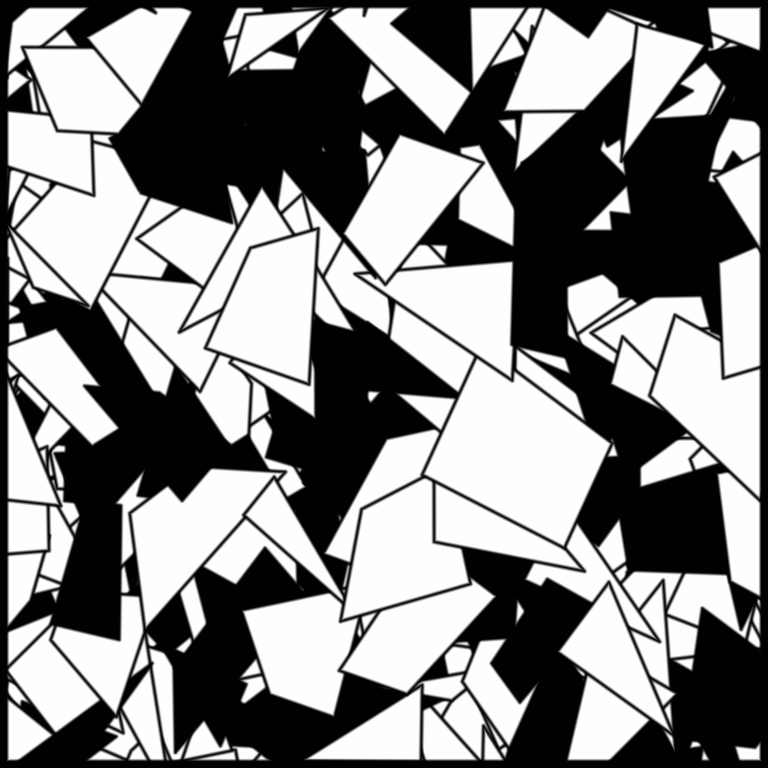
This pattern is drawn by a Shadertoy shader. Its source:

```glsl
// Black and white shards: irregular polygons scattered on several jittered
// grids are painted over one another. Each shard is solid black or white with
// a thin black outline, and a black frame surrounds the canvas.

const float CELLS = 6.7;        // grid cells per canvas height
const float SOFT = 0.0024;      // edge softness
const float HALF_LINE = 0.002;  // half the outline width
const float TAU = 6.2831853;

vec3 hash33(vec3 p) {
    p = fract(p * vec3(0.1031, 0.1030, 0.0973));
    p += dot(p, p.yxz + 33.33);
    return fract((p.xxy + p.yxx) * p.zyx);
}

mat2 rotation(float a) {
    float c = cos(a), s = sin(a);
    return mat2(c, s, -s, c);
}

// Corner i of a shard, in cells: random radius and unevenly spaced angle
vec2 corner(int i, int count, vec3 seed, mat2 shape) {
    vec3 r = hash33(seed + vec3(17.3, 5.7, 3.1) * float(i + 1));
    float angle = TAU * (float(i) + 0.7 * r.x) / float(count);
    return shape * (mix(0.4, 1.1, r.y) * vec2(cos(angle), sin(angle)));
}

// Signed distance from p to the shard outline, negative inside
float shardDistance(vec2 p, int count, vec3 seed, mat2 shape) {
    vec2 a = corner(count - 1, count, seed, shape);
    float nearest = 1e3, side = 1.0;
    for (int i = 0; i < count; i++) {
        vec2 b = corner(i, count, seed, shape);
        vec2 e = a - b, w = p - b;
        vec2 q = w - e * clamp(dot(w, e) / dot(e, e), 0.0, 1.0);
        nearest = min(nearest, dot(q, q));
        bvec3 crossing = bvec3(p.y >= b.y, p.y < a.y, e.x * w.y > e.y * w.x);
        if (all(crossing) || all(not(crossing))) side = -side;
        a = b;
    }
    return side * sqrt(nearest);
}

// Soft coverage of the region where d is negative
float cover(float d, float soft) {
    return 1.0 - smoothstep(-soft, soft, d);
}

// Paint one grid of shards over the given shade
float paintLayer(float shade, vec2 uv, float layer, float soft) {
    vec2 p = uv * CELLS + 50.0 + 9.0 * hash33(vec3(layer, 4.0, 8.0)).xy;
    vec2 home = floor(p);
    for (int y = -1; y <= 1; y++)
    for (int x = -1; x <= 1; x++) {
        vec2 cell = home + vec2(x, y);
        vec3 seed = vec3(cell, 31.0 * layer + 7.0);
        vec3 place = hash33(seed), look = hash33(seed + 211.0);
        vec2 q = p - cell - 0.5 - 0.7 * (place.xy - 0.5);
        if (dot(q, q) > 1.35) continue;

        // Narrow the shard across a mostly upright axis
        float squash = mix(0.4, 1.0, look.x);
        mat2 shape = rotation(1.8 * (look.y - 0.5)) * mat2(squash, 0.0, 0.0, 1.0);
        int count = 3 + int(2.6 * look.z);
        float d = shardDistance(q, count, seed, shape) / CELLS;

        // Black body first, then the white inside
        shade = mix(shade, 0.005, cover(d - HALF_LINE, soft));
        if (place.z > 0.35) shade = mix(shade, 0.995, cover(d + HALF_LINE, soft));
    }
    return shade;
}

void mainImage(out vec4 fragColor, in vec2 fragCoord) {
    vec2 uv = fragCoord / iResolution.y;
    vec2 size = iResolution.xy / iResolution.y;
    float soft = max(SOFT, 0.75 / iResolution.y);

    float shade = 0.005;
    for (int layer = 0; layer < 6; layer++)
        shade = paintLayer(shade, uv, float(layer), soft);

    // Frame
    vec2 inset = min(uv, size - uv);
    shade = mix(shade, 0.005, cover(min(inset.x, inset.y) - 0.0105, soft));
    fragColor = vec4(vec3(shade), 1.0);
}
```
